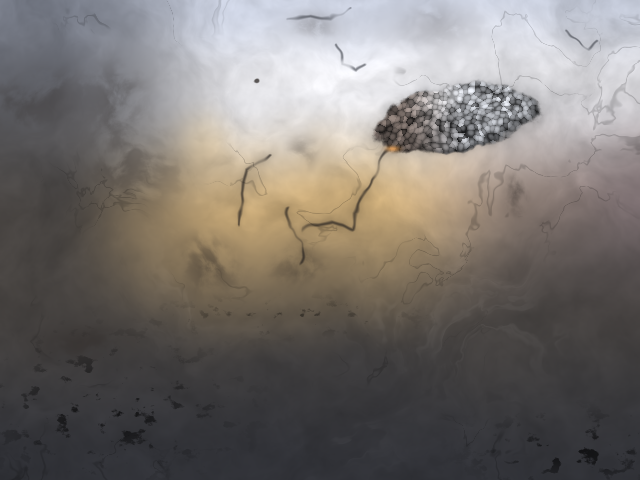
Write a WebGL 2 fragment shader that draws this texture.

```glsl
#version 300 es
precision highp float;

uniform vec2 u_resolution;
out vec4 outColor;

const float ASPECT = 4.0 / 3.0;
const vec3 SLATE = vec3(0.195, 0.20, 0.222);
const vec3 UMBER = vec3(0.275, 0.26, 0.25);
const vec3 STEEL = vec3(0.47, 0.49, 0.54);
const vec3 AMBER = vec3(0.83, 0.70, 0.49);
const vec3 SAND = vec3(0.75, 0.66, 0.60);
const vec3 MIST = vec3(0.86, 0.86, 0.875);
const vec3 SKY = vec3(0.76, 0.79, 0.86);
const vec3 MAUVE = vec3(0.46, 0.41, 0.44);
const vec3 INK = vec3(0.17, 0.15, 0.14);
const vec3 EMBER = vec3(0.95, 0.66, 0.36);
const vec2 ROCK_CENTER = vec2(0.948, 0.753);
const vec2 ROCK_RADIUS = vec2(0.166, 0.069);
const float ROCK_TILT = 0.17;
const float ROCK_CELLS = 90.0;
const float CRACK_WIDTH = 0.0035;
const float WISP_WIDTH = 0.0025;

// Lines of four points each
const vec2 CRACKS[16] = vec2[16](
  vec2(0.812, 0.691), vec2(0.790, 0.661), vec2(0.774, 0.615), vec2(0.740, 0.557),
  vec2(0.740, 0.557), vec2(0.738, 0.526), vec2(0.690, 0.536), vec2(0.630, 0.523),
  vec2(0.599, 0.568), vec2(0.604, 0.528), vec2(0.627, 0.493), vec2(0.630, 0.453),
  vec2(0.564, 0.679), vec2(0.516, 0.641), vec2(0.500, 0.566), vec2(0.497, 0.528));
const vec2 WISPS[12] = vec2[12](
  vec2(0.599, 0.962), vec2(0.651, 0.970), vec2(0.686, 0.965), vec2(0.729, 0.979),
  vec2(0.703, 0.905), vec2(0.715, 0.861), vec2(0.738, 0.853), vec2(0.759, 0.864),
  vec2(1.181, 0.934), vec2(1.200, 0.914), vec2(1.222, 0.901), vec2(1.247, 0.917));

// Stains: centre and radii, then strength
const vec4 STAINS[10] = vec4[10](
  vec4(0.08, 0.80, 0.13, 0.06), vec4(0.28, 0.65, 0.10, 0.10),
  vec4(0.25, 0.80, 0.05, 0.07), vec4(0.44, 0.45, 0.06, 0.06),
  vec4(0.61, 0.45, 0.06, 0.04), vec4(1.07, 0.595, 0.025, 0.04),
  vec4(0.17, 0.29, 0.09, 0.035), vec4(0.63, 0.69, 0.03, 0.035),
  vec4(0.90, 0.94, 0.07, 0.05), vec4(0.66, 0.95, 0.05, 0.03));
const float STAIN_STRENGTH[10] = float[10](0.4, 0.42, 0.35, 0.5, 0.45, 0.6, 0.45, 0.35, 0.25, 0.3);

float hash(vec2 p) {
  vec3 q = fract(p.xyx * vec3(0.1031, 0.1030, 0.0973));
  q += dot(q, q.yzx + 33.33);
  return fract((q.x + q.y) * q.z);
}

float noise(vec2 p) {
  vec2 i = floor(p), f = fract(p);
  f = f * f * (3.0 - 2.0 * f);
  return mix(mix(hash(i), hash(i + vec2(1, 0)), f.x),
             mix(hash(i + vec2(0, 1)), hash(i + vec2(1, 1)), f.x), f.y);
}

float fbm(vec2 p) {
  float sum = 0.0, amp = 0.52;
  for (int i = 0; i < 5; i++) {
    sum += amp * noise(p);
    p = mat2(1.6, 1.2, -1.2, 1.6) * p + 17.3;
    amp *= 0.5;
  }
  return sum;
}

float blob(vec2 p, vec2 center, vec2 radius) {
  vec2 d = (p - center) / radius;
  return exp(-dot(d, d));
}

float segment(vec2 p, vec2 a, vec2 b) {
  vec2 pa = p - a, ba = b - a;
  return length(pa - ba * clamp(dot(pa, ba) / dot(ba, ba), 0.0, 1.0));
}

// Lit plaster over dark ground
vec3 wall(vec2 p, float cloud) {
  vec2 q = p + vec2(0.10, 0.09) * (cloud - 0.5);
  vec3 ground = mix(SLATE, UMBER, smoothstep(0.0, 0.4, q.y));
  ground = mix(ground, STEEL, smoothstep(0.5, 1.05, q.y));
  float shift = 0.17 * smoothstep(0.75, 1.33, q.x);
  float lit = smoothstep(0.22, 0.61, q.y - shift) * smoothstep(0.10, 0.53, q.x);
  vec3 light = mix(AMBER, SAND, smoothstep(0.75, 1.1, q.x));
  light = mix(light, MIST, smoothstep(0.54, 0.80, q.y));
  light = mix(light, SKY, smoothstep(0.82, 1.02, q.y) * 0.8);
  vec3 color = mix(ground, light, lit);
  color = mix(color, MAUVE, 0.65 * blob(q, vec2(1.37, 0.58), vec2(0.22, 0.17)));
  color += vec3(0.07) * blob(q, vec2(0.70, 0.83), vec2(0.17, 0.13));
  return color + vec3(0.10, 0.07, 0.01) * blob(q, vec2(0.42, 0.71), vec2(0.05, 0.06));
}

// Cell distance in x, cell shade in y
vec2 pebbles(vec2 p) {
  vec2 nearest = vec2(9.0, 0.0);
  for (int k = 0; k < 9; k++) {
    vec2 cell = floor(p) + vec2(k % 3 - 1, k / 3 - 1);
    float d = length(cell + vec2(hash(cell), hash(cell + 41.7)) - p);
    if (d < nearest.x) nearest = vec2(d, hash(cell + 9.1));
  }
  return nearest;
}

void main() {
  vec2 p = gl_FragCoord.xy / u_resolution * vec2(ASPECT, 1.0);
  float pixel = 1.0 / u_resolution.y;
  float cloud = fbm(p * 4.0 + 3.0);
  vec2 warp = vec2(cloud, fbm(p * 4.0 + 31.0)) - 0.5;
  float veil = fbm(p * vec2(6.0, 8.0) + warp * 5.0);
  float grain = fbm(p * 34.0 + warp * 4.0);
  vec3 color = wall(p, cloud);
  color *= 1.0 + 0.24 * (veil - 0.5) + 0.12 * (grain - 0.5);

  // Pale streaks in the lower half
  float streak = 1.0 - smoothstep(0.0, 0.07, abs(veil - 0.52));
  color += 0.035 * streak * (1.0 - smoothstep(0.3, 0.55, p.y)) * smoothstep(0.4, 0.65, fbm(p * 3.0 + 8.0));

  // Mottled stains
  for (int i = 0; i < 10; i++) {
    float area = blob(p + warp * 0.06, STAINS[i].xy, STAINS[i].zw);
    color = mix(color, INK, STAIN_STRENGTH[i] * area * smoothstep(0.3, 0.62, mix(grain, veil, 0.4)));
  }

  // Cracks and fine curved lines
  vec2 bent = p + 0.012 * (vec2(noise(p * 45.0), noise(p * 45.0 + 70.0)) - 0.5);
  float crack = 1.0, wisp = 1.0;
  for (int i = 0; i < 15; i++) {
    if (i % 4 == 3) continue;
    crack = min(crack, segment(bent, CRACKS[i], CRACKS[i + 1]));
    if (i < 11) wisp = min(wisp, segment(bent, WISPS[i], WISPS[i + 1]));
  }
  float broken = smoothstep(0.22, 0.55, noise(p * 28.0));
  color = mix(color, INK, (0.25 + 0.4 * broken) * (1.0 - smoothstep(0.0, CRACK_WIDTH + pixel, crack)));
  color *= 1.0 - 0.13 * exp(-crack * 80.0);
  color = mix(color, STEEL * 0.65, (0.2 + 0.5 * broken) * (1.0 - smoothstep(0.0, WISP_WIDTH + pixel, wisp)));
  float vein = 1.0 - smoothstep(0.0, 0.016, abs(fbm(p * 7.0 + warp * 2.0 + 50.0) - 0.5));
  color *= 1.0 - 0.16 * vein * smoothstep(0.45, 0.65, fbm(p * 5.0 + 90.0));

  // Dark flecks
  float fleckArea = blob(p, vec2(0.22, 0.15), vec2(0.20, 0.11)) + blob(p, vec2(1.2, 0.06), vec2(0.16, 0.06))
    + 0.6 * blob(p, vec2(0.6, 0.34), vec2(0.2, 0.03));
  float fleck = smoothstep(0.62, 0.74, fbm(p * vec2(38.0, 52.0) + 12.0));
  color *= 1.0 - 0.65 * fleck * min(fleckArea, 1.0);
  color = mix(color, INK, 0.75 * (1.0 - smoothstep(0.003, 0.005 + pixel, length(bent - vec2(0.533, 0.832)))));

  // Exposed rough stone
  float c = cos(ROCK_TILT), s = sin(ROCK_TILT);
  vec2 local = mat2(c, -s, s, c) * (p - ROCK_CENTER) / ROCK_RADIUS;
  float edge = length(local) - 1.0 + 0.45 * (fbm(p * 22.0) - 0.5);
  float rock = 1.0 - smoothstep(-0.06, 0.05, edge);
  vec2 pebble = pebbles(p * ROCK_CELLS + warp * 6.0);
  vec3 stone = mix(vec3(0.40, 0.36, 0.34), vec3(0.60, 0.61, 0.63), smoothstep(-0.7, 0.2, local.x));
  stone *= 0.62 + 0.75 * pebble.y - 0.45 * smoothstep(0.2, 0.8, pebble.x) + 0.5 * (grain - 0.4);
  stone += 0.25 * blob(local, vec2(-0.15, 0.65), vec2(0.3, 0.35));
  stone *= 1.0 - 0.4 * smoothstep(-0.25, 0.0, edge) * smoothstep(0.3, -0.5, local.y - 0.5 * local.x);
  color *= 1.0 - 0.16 * exp(-max(edge, 0.0) * 9.0);
  color = mix(color, stone, rock);
  color = mix(color, EMBER, 0.8 * blob(p, vec2(0.818, 0.690), vec2(0.014, 0.006)));

  outColor = vec4(clamp(color, 0.0, 1.0), 1.0);
}
```
